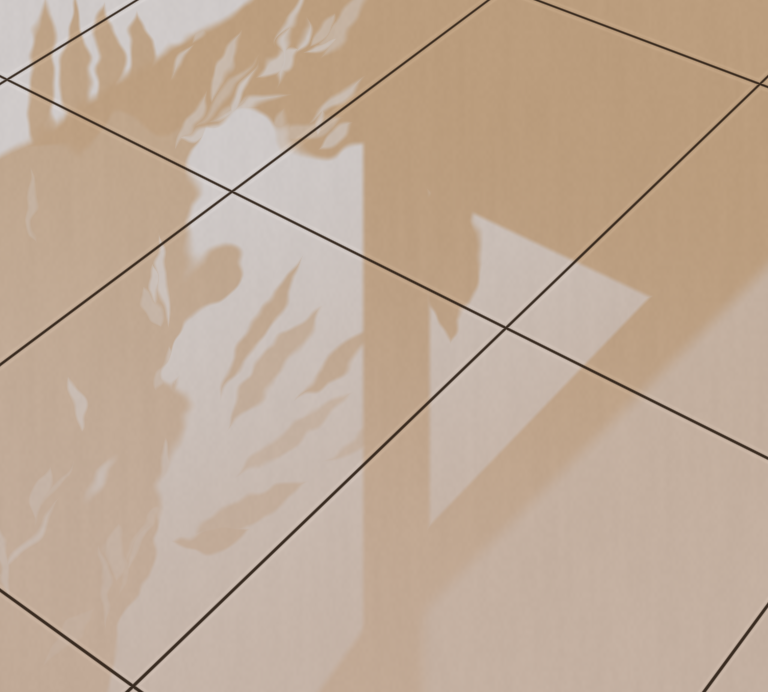
Write a Shadertoy shader that draws this texture.

```glsl
#define GROUT_HALF 0.0019
#define GROUT_DARK vec3(0.19, 0.14, 0.10)
#define TAN_FAR vec3(0.733, 0.615, 0.49)
#define TAN_NEAR vec3(0.755, 0.66, 0.58)
#define SHEEN_FAR vec3(0.81, 0.79, 0.785)
#define SHEEN_NEAR vec3(0.77, 0.70, 0.65)
#define EDGE_SOFT 0.005
#define FROND_ROOT vec2(0.145, 0.20)
#define GRAIN 0.010

float hash(vec2 p) {
    return fract(sin(dot(p, vec2(127.1, 311.7))) * 43758.5453);
}

float noise(vec2 p) {
    vec2 i = floor(p), f = fract(p);
    f = f * f * (3.0 - 2.0 * f);
    return mix(mix(hash(i), hash(i + vec2(1, 0)), f.x),
               mix(hash(i + vec2(0, 1)), hash(i + vec2(1, 1)), f.x), f.y);
}

float soft(float d, float width) {
    return smoothstep(-width, width, d);
}

// Lens-shaped blade from its base along an angle
float leaf(vec2 p, vec2 base, float angle, float len, float halfWidth) {
    vec2 axis = vec2(cos(angle), sin(angle));
    vec2 q = p - base;
    float t = dot(q, axis) / len;
    float side = abs(dot(q, vec2(-axis.y, axis.x)));
    return soft(halfWidth * 4.0 * t * (1.0 - t) - side, 0.0045);
}

// Bright slivers of varied strength scattered inside a rectangle
float glints(vec2 p, vec2 low, vec2 size, float tilt, float seed) {
    float m = 0.0;
    for (int i = 0; i < 22; i++) {
        vec2 id = vec2(float(i), seed);
        vec2 base = low + size * vec2(hash(id), hash(id + 7.3));
        float angle = tilt + 1.2 * (hash(id + 3.1) - 0.5);
        float len = mix(0.04, 0.13, hash(id + 5.7));
        float blade = leaf(p, base, angle, len, mix(0.005, 0.014, hash(id + 9.2)));
        m = max(m, blade * mix(0.35, 0.85, hash(id + 2.6)));
    }
    return m;
}

// Reflected window panes, partly hidden by plants
float reflection(vec2 p) {
    vec2 wobble = vec2(noise(p * 22.0), noise(p * 22.0 + 40.0))
                + 0.6 * vec2(noise(p * 50.0), noise(p * 50.0 + 17.0));
    vec2 w = p + 0.016 * (wobble - 0.8);

    // Left pane behind the fronds
    float bottomLine = p.y - 0.09 - 1.39 * (p.x - 0.525);
    float topLine = 0.76 + 0.10 * noise(w * 17.0) - w.y;
    float left = soft(0.525 - p.x, EDGE_SOFT) * soft(bottomLine, 0.012) * soft(topLine, 0.007);
    float mass = 0.19 + 0.12 * smoothstep(0.2, 0.75, w.y) - w.x
               + 0.15 * (noise(vec2(w.x * 18.0 - w.y * 8.0, w.y * 10.0)) - 0.5);
    float foliage = soft(mass, 0.010);
    for (int i = 0; i < 10; i++) {
        vec2 id = vec2(float(i), 2.0);
        float angle = 0.12 + 0.135 * float(i);
        vec2 base = FROND_ROOT + mix(0.06, 0.38, hash(id)) * vec2(cos(angle), sin(angle));
        float len = mix(0.10, 0.22, hash(id + 4.0));
        float blade = leaf(w, base, angle + 0.1, len, mix(0.010, 0.024, hash(id + 8.0)));
        foliage = max(foliage, blade * mix(0.55, 1.0, hash(id + 6.0)));
    }
    left *= 1.0 - 0.85 * foliage;
    left = max(left, glints(w, vec2(-0.02, 0.0), vec2(0.30, 0.68), 1.4, 1.0));
    left = max(left, glints(w, vec2(0.25, 0.77), vec2(0.22, 0.19), 0.8, 5.0));

    // Far corner with upright spikes
    float corner = soft(w.y - 0.769 - 0.65 * w.x, 0.010);
    for (int i = 0; i < 4; i++) {
        float k = float(i);
        vec2 base = vec2(0.06 + 0.047 * k, 0.76 + 0.02 * k);
        corner *= 1.0 - 0.9 * leaf(w, base, 1.57, 0.24 - 0.025 * k, 0.019);
    }

    // Middle pane
    float middle = min(p.x - 0.621, 0.660 - 0.473 * (p.x - 0.751) - p.y);
    middle = min(middle, p.y - 0.241 - 1.037 * (p.x - 0.621));
    float plant = leaf(w, vec2(0.650, 0.505), 1.57, 0.30, 0.045);
    float pane = soft(middle, EDGE_SOFT) * (1.0 - plant);

    // Near pane, blurred
    float near = soft(0.126 + p.x - 0.621 - p.y, 0.022) * soft(p.x - 0.612, 0.016);
    return max(max(left, corner), max(0.92 * pane, 0.72 * near));
}

void mainImage(out vec4 fragColor, in vec2 fragCoord) {
    vec2 p = fragCoord / iResolution.y;

    // Perspective floor plane: one unit per tile
    mat3 floorToView = mat3(0.3594, -0.2758, -0.1089,
                            -0.5754, -0.5193, -0.1898,
                            0.7312, 0.5260, 1.0);
    vec3 h = inverse(floorToView) * vec3(p, 1.0);
    vec2 tile = h.xy / h.z;

    // Glazed surface and its reflections
    float depth = smoothstep(0.05, 0.95, p.y + 0.25 * (p.x - 0.5));
    vec3 color = mix(TAN_NEAR, TAN_FAR, depth);
    vec3 sheen = mix(SHEEN_NEAR, SHEEN_FAR, smoothstep(0.0, 0.95, p.y + 0.5 * (0.5 - p.x)));
    color = mix(color, sheen, reflection(p));
    color += 0.006 * (hash(floor(tile) + 11.0) - 0.5);
    color += GRAIN * (noise(p * vec2(230.0, 150.0)) - 0.5);
    color += GRAIN * (noise(p * vec2(90.0, 12.0)) - 0.5);

    // Grout: distance to the nearest joint in canvas heights
    vec2 slope = sqrt(dFdx(tile) * dFdx(tile) + dFdy(tile) * dFdy(tile)) * iResolution.y;
    vec2 gap = abs(fract(tile + 0.5) - 0.5) / slope;
    float d = min(gap.x, gap.y);
    float halfWidth = GROUT_HALF * mix(1.2, 0.75, p.y);
    float aa = max(0.0014, 0.7 / iResolution.y);
    color += 0.03 * exp(-pow((d - 0.0055) / 0.002, 2.0));
    color = mix(color, GROUT_DARK, 0.95 * (1.0 - soft(d - halfWidth, aa)));

    fragColor = vec4(color, 1.0);
}
```
